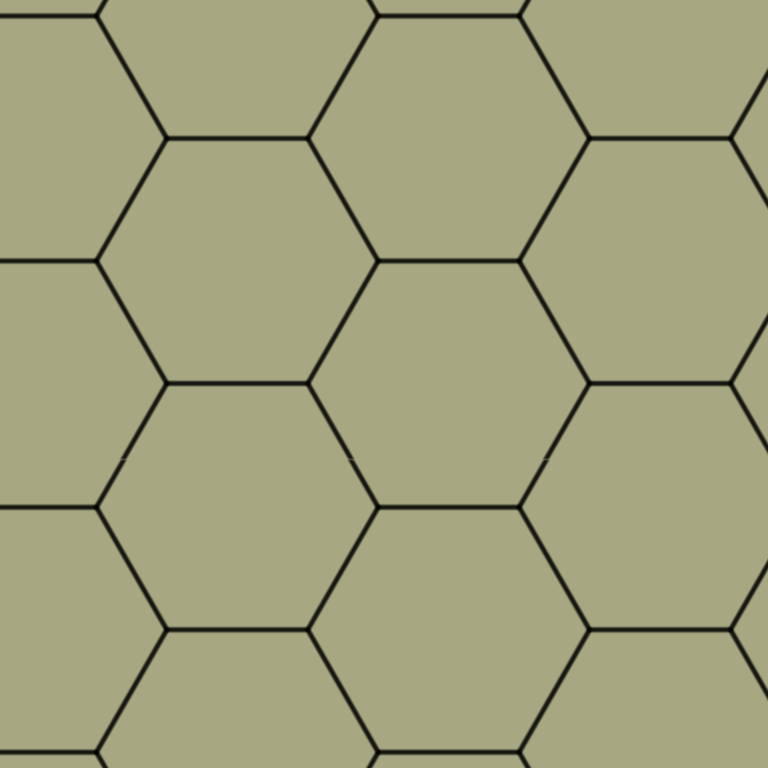
Write a Shadertoy shader that draws this pattern.

```glsl
const vec3  FIELD_COLOR = vec3(0.653, 0.653, 0.506);
const vec2  PITCH       = vec2(0.2752, 0.319);   // column step, row step
const vec2  CELL_CENTER = vec2(0.5842, 0.5007);
const float LINE_CORE   = 0.0008;                // half width at full ink
const float LINE_EDGE   = 0.0055;                // half width where ink ends
const float INK         = 0.86;
const float SEAM_Y      = 0.4017;
const float SEAM_SHIFT  = 0.0017;
const float SEAM_WIDTH  = 0.0025;
const float SEAM_FADE   = 0.35;

const float SQRT3 = 1.7320508;

// Offset from the nearest centre of a flat-topped hexagon of unit height
vec2 hexCell(vec2 p) {
    vec2 period = vec2(SQRT3, 1.0);
    vec2 a = mod(p + 0.5 * period, period) - 0.5 * period;
    vec2 b = mod(p, period) - 0.5 * period;
    return dot(a, a) < dot(b, b) ? a : b;
}

// Distances to the three nearest opposing sides
vec3 hexSides(vec2 q) {
    q = abs(q);
    vec2 slant = 0.5 * vec2(SQRT3, 1.0);
    return 0.5 - abs(vec3(q.y, dot(q, slant), dot(q, slant * vec2(1.0, -1.0))));
}

void mainImage(out vec4 fragColor, in vec2 fragCoord) {
    vec2 uv = fragCoord / iResolution.y;
    float pixel = 1.0 / iResolution.y;

    // Slight slip between the two halves of the sheet
    vec2 p = uv - CELL_CENTER;
    p.y += SEAM_SHIFT * (1.0 - smoothstep(-pixel, pixel, uv.y - SEAM_Y));

    vec2 hexScale = vec2(PITCH.x * 2.0 / SQRT3, PITCH.y);
    vec3 sides = hexSides(hexCell(p / hexScale)) * PITCH.y;

    // Translucent strokes darken where they overlap at the corners
    float softEdge = max(LINE_EDGE, LINE_CORE + 1.5 * pixel);
    vec3 stroke = 1.0 - smoothstep(vec3(LINE_CORE), vec3(softEdge), sides);
    float seam = 1.0 - smoothstep(0.0, SEAM_WIDTH, abs(uv.y - SEAM_Y));
    vec3 light = 1.0 - INK * (1.0 - SEAM_FADE * seam) * stroke;

    fragColor = vec4(FIELD_COLOR * light.x * light.y * light.z, 1.0);
}
```
